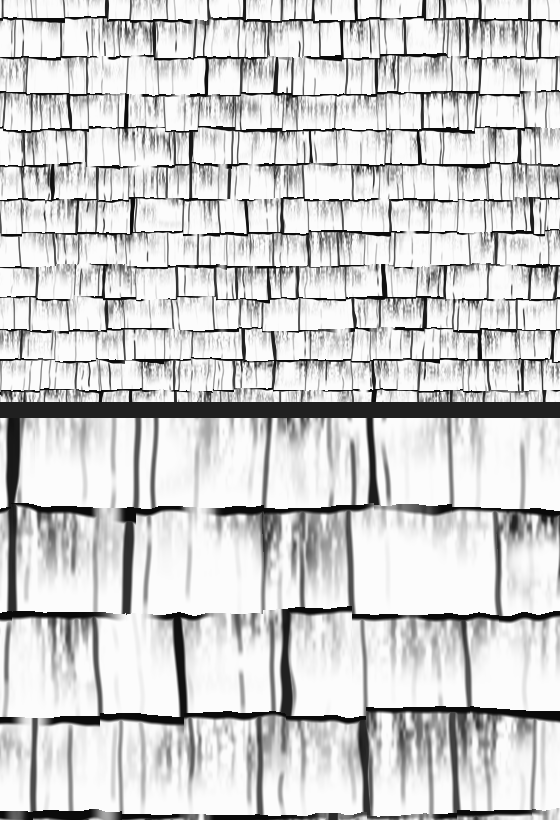
Top: the whole. Bottom: its middle third, enlarged.
This texture map is drawn by a Shadertoy shader. Its source:

```glsl
float hash(vec2 p) {
    return fract(sin(dot(p, vec2(127.1, 311.7))) * 43758.5453);
}

float noise(vec2 p) {
    vec2 i = floor(p), f = fract(p);
    f = f * f * (3.0 - 2.0 * f);
    return mix(mix(hash(i), hash(i + vec2(1, 0)), f.x),
               mix(hash(i + vec2(0, 1)), hash(i + vec2(1, 1)), f.x), f.y);
}

// Each course slides sideways so that joints do not line up
float shiftX(float x, float row) {
    return x + 7.0 * hash(vec2(row, 9.3));
}

// Left joint of a shingle, leaning slightly from top (v = 0) to bottom (v = 1)
float jointX(float id, float row, float v) {
    float lean = (hash(vec2(id + 31.0, row)) - 0.5) * 0.14 * (v - 0.5);
    float wobble = 0.03 * (noise(vec2(id * 5.7, row * 3.1 + v * 3.0)) - 0.5);
    return id + 0.68 * (hash(vec2(id, row)) - 0.5) + lean + wobble;
}

float shingleAt(float x, float row, float v) {
    float id = floor(x);
    if (x < jointX(id, row, v)) return id - 1.0;
    if (x >= jointX(id + 1.0, row, v)) return id + 1.0;
    return id;
}

// How far the crooked lower end hangs past the course line
float overhang(float x, float row) {
    x = shiftX(x, row);
    float id = shingleAt(x, row, 1.0);
    float drop = 0.11 * (hash(vec2(id, row + 50.0)) - 0.5);
    float tilt = 0.1 * (hash(vec2(id, row + 80.0)) - 0.5) * (x - id - 0.5);
    return drop + tilt + 0.035 * (noise(vec2(x * 7.0, row * 4.0)) - 0.5);
}

// Shadow under the butt ends of the course above
float buttShadow(float x, float row, float gap) {
    x = shiftX(x, row);
    float id = shingleAt(x, row, 1.0);
    float wedge = pow(hash(vec2(id, row + 20.0)), 7.0) * clamp(x - id, 0.0, 1.0);
    float thick = 0.005 + 0.045 * noise(vec2(x * 4.0, row * 6.0)) + 0.12 * wedge;
    float worn = smoothstep(0.12, 0.35, noise(vec2(x * 2.3, row * 7.7)));
    return worn * (1.0 - smoothstep(thick, thick + 0.045, gap));
}

// Open joints: some wide and black, many only hairlines
float jointInk(float x, float id, float row, float v) {
    float ink = 0.0;
    for (float k = 0.0; k < 2.0; k++) {
        float e = id + k;
        float h = hash(vec2(e, row + 140.0));
        float width = 0.045 * h * h * (0.4 + noise(vec2(e * 3.0, row * 5.0 + v * 3.0)));
        float d = abs(x - jointX(e, row, v));
        ink = max(ink, mix(0.45, 1.0, h) * (1.0 - smoothstep(width, width + 0.035, d)));
    }
    return ink;
}

// Fine splits running down the face
float crackInk(float x, float id, float row, float v) {
    float left = jointX(id, row, v), right = jointX(id + 1.0, row, v), ink = 0.0;
    for (float k = 0.0; k < 3.0; k++) {
        float h = hash(vec2(id + 17.0 * k, row + 200.0));
        float wander = 0.05 * (noise(vec2(id + k * 9.0, row * 4.0 + v * 2.5)) - 0.5);
        float d = abs(x - mix(left, right, (k + 0.15 + 0.7 * h) / 3.0) - wander);
        float depth = hash(vec2(id + 23.0 * k, row + 260.0));
        float broken = smoothstep(0.1, 0.6, noise(vec2(id * 3.0 + k * 5.0, row * 7.0 + v * 4.0)));
        ink = max(ink, 0.85 * depth * depth * broken * (1.0 - smoothstep(0.004, 0.038, d)));
    }
    return ink;
}

// Weathered grain, darkest near the top of each face
float grainInk(float x, float id, float row, float v) {
    float streak = 0.65 * noise(vec2(x * 21.0, row * 9.0 + v * 2.2))
                 + 0.35 * noise(vec2(x * 36.0, row * 31.0 + v * 11.0));
    float patches = smoothstep(0.1, 0.75, noise(vec2(x * 2.2 + 40.0, row * 5.0 + v * 2.0)));
    float tone = hash(vec2(id, row + 320.0));
    float fade = 1.0 - smoothstep(0.05, 0.65 + 0.4 * tone, v);
    return smoothstep(0.22, 0.85, streak) * fade * patches * mix(0.3, 1.05, tone);
}

void mainImage(out vec4 fragColor, in vec2 fragCoord) {
    vec2 uv = fragCoord / iResolution.y;
    float x0 = uv.x / 0.087;

    // Courses narrow gradually toward the bottom
    float course = (0.0942 - sqrt(0.00887 - 0.00372 * (0.953 - uv.y))) / 0.00186;
    float row = floor(course);
    if (course < row + overhang(x0, row - 1.0)) row -= 1.0;
    else if (course > row + 1.0 + overhang(x0, row)) row += 1.0;

    float v = course - row;
    float gap = v - overhang(x0, row - 1.0);
    float x = shiftX(x0, row);
    float id = shingleAt(x, row, v);

    // Combine dark lines with the softer grain
    float lines = max(jointInk(x, id, row, v), crackInk(x, id, row, v));
    lines = max(lines, buttShadow(x0, row - 1.0, gap));
    float ink = 1.0 - (1.0 - lines) * (1.0 - clamp(grainInk(x, id, row, gap), 0.0, 0.9));
    fragColor = vec4(vec3(mix(0.99, 0.04, ink)), 1.0);
}
```
